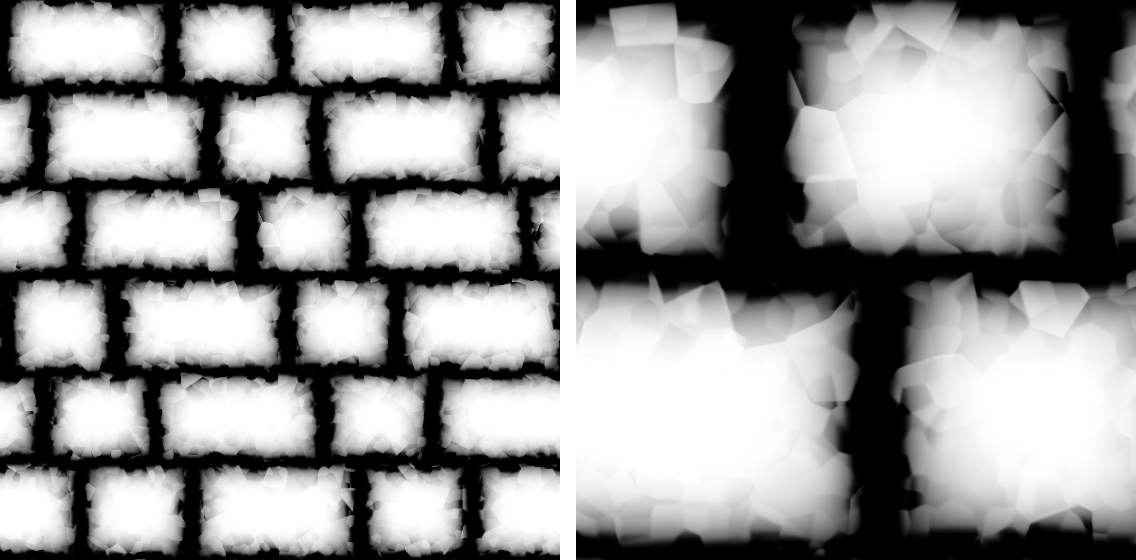
Left: the whole. Right: its middle third, enlarged.
This texture map is drawn by a three.js fragment shader. Its source:

```glsl
varying vec2 vUv;

float hash(vec2 p) {
  return fract(sin(dot(p, vec2(127.1, 311.7))) * 43758.5453);
}

vec2 hash2(vec2 p) {
  return vec2(hash(p), hash(p + 19.7));
}

// Soft-edged Voronoi shards, each with its own shift and tilt
vec2 shards(vec2 p, float sharpness) {
  vec2 cell = floor(p);
  vec2 sum = vec2(0.0);
  float total = 0.0;
  for (int j = -1; j <= 1; j++) {
    for (int i = -1; i <= 1; i++) {
      vec2 id = cell + vec2(float(i), float(j));
      vec2 toSeed = id + hash2(id) - p;
      vec2 shift = hash2(id + 53.3) - 0.5;
      vec2 tilt = hash2(id + 87.1) - 0.5;
      float weight = exp(-sharpness * dot(toSeed, toSeed));
      sum += weight * (shift + 1.2 * tilt * dot(toSeed, shift.yx));
      total += weight;
    }
  }
  return sum / total;
}

// Steep ragged rim easing into a bright core
vec2 pillow(vec2 depth) {
  vec2 d = max(depth, 0.0);
  return (1.0 - exp(-d / 0.09)) * smoothstep(0.0, 0.05, d);
}

void main() {
  // Six courses, alternately a little taller and shorter
  vec2 p = vUv * 6.0;
  float y = p.y - 0.012;
  float pairY = mod(y, 2.0);
  float upper = step(1.035, pairY);
  float row = 2.0 * floor(y / 2.0) + upper;

  // Long and short bricks alternate, stepping sideways each course
  float x = p.x - 2.047 + 0.405 * row;
  float pairX = mod(x, 3.0);
  float isShort = step(1.825, pairX);
  vec2 size = vec2(mix(1.825, 1.175, isShort), mix(1.035, 0.965, upper));
  vec2 local = vec2(pairX - 1.825 * isShort, pairY - 1.035 * upper);
  vec2 id = vec2(2.0 * floor(x / 3.0) + isShort, row);

  // Uneven joints and chipped edges
  vec2 joint = vec2(0.069, 0.037) + vec2(0.032, 0.014) * (hash2(id + 5.0) - 0.5);
  vec2 chips = 0.075 * shards(p * 5.0, 45.0) + 0.055 * shards(p * 11.0 + 7.0, 14.0);
  chips += vec2(0.025, 0.01) * (hash2(id + 41.0) - 0.5);
  local += chips;

  vec2 light = pillow(min(local, size - local) - joint);
  gl_FragColor = vec4(vec3(min(1.04 * light.x * light.y, 1.0)), 1.0);
}
```
